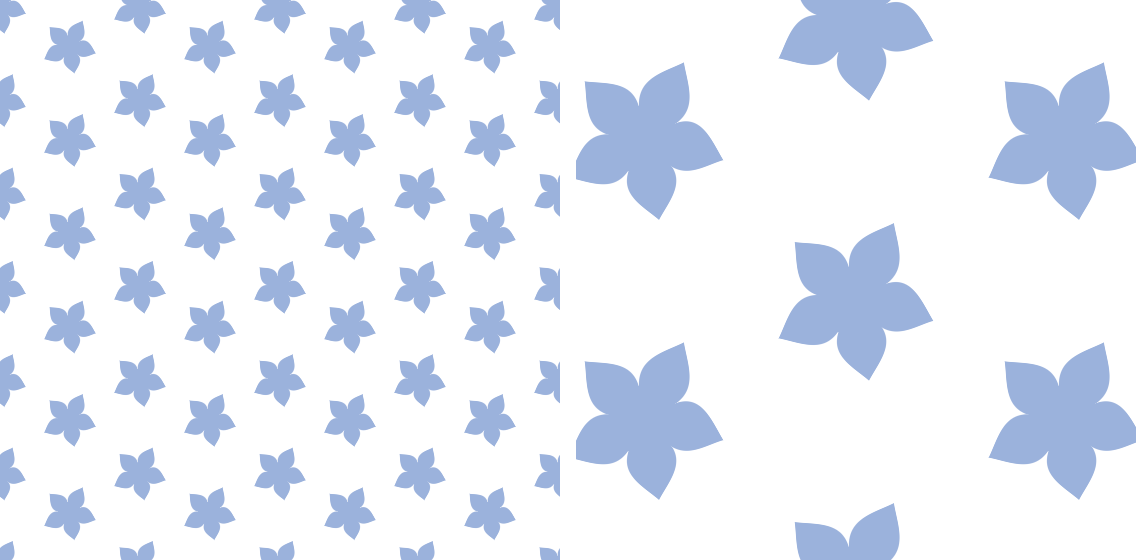
Left: the whole. Right: its middle third, enlarged.
Give the GLSL for this pattern, as a WebGL 2 fragment shader.

```glsl
#version 300 es
precision highp float;

#define REPEATS vec2(4.0, 6.0)
#define FLOWER_RADIUS 0.0495
#define CORE_RADIUS 0.42
#define PETAL_WIDTH 1.19
#define FIRST_CENTER vec2(0.495, 0.499)
#define SECOND_CENTER vec2(-0.005, 0.925)
#define FLOWER_COLOR vec3(0.608, 0.698, 0.863)
#define GROUND_COLOR vec3(1.0)

uniform vec2 u_resolution;
out vec4 fragColor;

// Petal tips in flower radii (xy) and sideways bend of the petal (z)
const vec3 PETALS[5] = vec3[5](
    vec3(0.955, -0.239, 0.22),
    vec3(0.481, 0.937, 0.0),
    vec3(-0.712, 0.709, 0.0),
    vec3(-0.905, -0.449, 0.0),
    vec3(0.182, -0.958, 0.0)
);

// Approximate signed distance to a pointed petal rooted at the origin
float petalDistance(vec2 p, vec3 petal) {
    float len = length(petal.xy);
    vec2 axis = petal.xy / len;
    float along = dot(p, axis) / len;
    float arch = along * (1.0 - along);
    float across = dot(p, vec2(-axis.y, axis.x)) - petal.z * arch;
    float bulge = max(PETAL_WIDTH - 1.9 * pow(abs(along - 0.53), 2.0), 0.5);
    return 0.85 * (abs(across) - arch * bulge);
}

// Union of a round core and five petals
float flowerDistance(vec2 p) {
    float d = length(p) - CORE_RADIUS;
    for (int i = 0; i < 5; i++) {
        d = min(d, petalDistance(p, PETALS[i]));
    }
    return d;
}

// Offset from the nearest repeat of a flower center, in flower radii
vec2 toFlower(vec2 uv, vec2 center) {
    vec2 cell = fract(uv * REPEATS - center + 0.5) - 0.5;
    return cell / REPEATS / FLOWER_RADIUS;
}

void main() {
    vec2 uv = gl_FragCoord.xy / u_resolution;

    // Two staggered flowers in each repeat
    float d = min(flowerDistance(toFlower(uv, FIRST_CENTER)),
                  flowerDistance(toFlower(uv, SECOND_CENTER)));

    // Edge softened over about one pixel
    float halfPixel = 0.6 / (min(u_resolution.x, u_resolution.y) * FLOWER_RADIUS);
    float coverage = 1.0 - smoothstep(-halfPixel, halfPixel, d);

    fragColor = vec4(mix(GROUND_COLOR, FLOWER_COLOR, coverage), 1.0);
}
```
